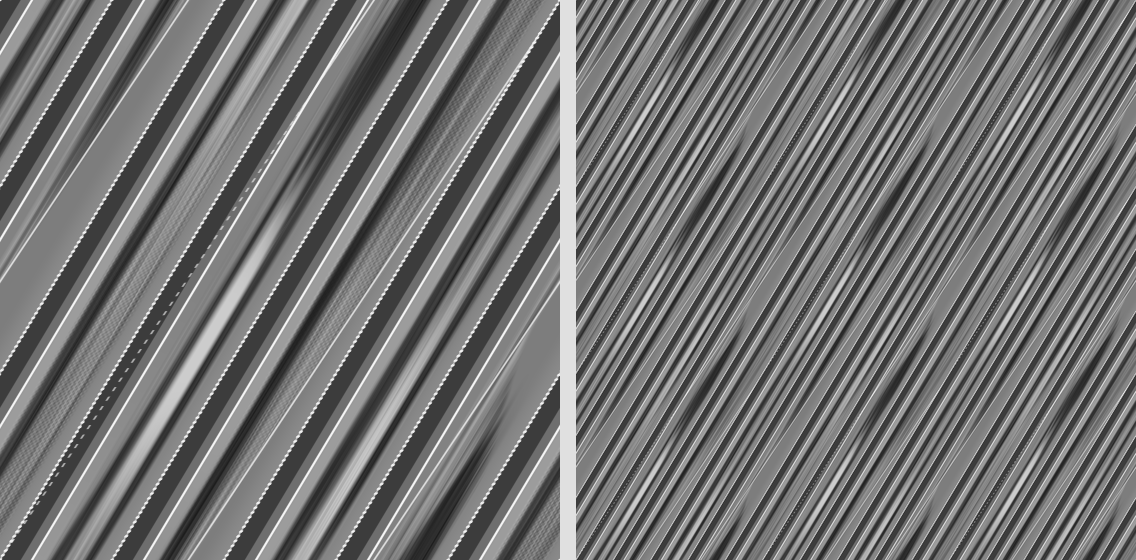
Left: one tile. Right: repeated 3 by 3.
A Shadertoy shader for this pattern:

```glsl
// Brushed grey diagonal bands with white edge lines, dark streaks and tapering glints.
const float TAU = 6.2831853;
const float LINE_HALF_WIDTH = 0.0115;  // in band widths
const float TEETH = 118.0;             // teeth per canvas height

float hash(vec2 p) {
    return fract(sin(dot(p, vec2(127.1, 311.7))) * 43758.5453);
}

// Value noise that wraps vertically after a whole number of cells
float wrappedNoise(vec2 p, float period) {
    vec2 cell = floor(p);
    vec2 t = fract(p);
    t = t * t * (3.0 - 2.0 * t);
    float y0 = mod(cell.y, period);
    float y1 = mod(cell.y + 1.0, period);
    float low = mix(hash(vec2(cell.x, y0)), hash(vec2(cell.x + 1.0, y0)), t.x);
    float high = mix(hash(vec2(cell.x, y1)), hash(vec2(cell.x + 1.0, y1)), t.x);
    return mix(low, high, t.y);
}

float band(float x, float start, float end, float soft) {
    return smoothstep(start - soft, start + soft, x)
         * (1.0 - smoothstep(end - soft, end + soft, x));
}

// Plateau on a loop of length one
float stretch(float along, float center, float inner, float outer) {
    float d = abs(fract(along - center + 0.5) - 0.5);
    return 1.0 - smoothstep(inner, outer, d);
}

float line(float d, float halfWidth, float aa) {
    return 1.0 - smoothstep(halfWidth - aa, halfWidth + aa, abs(d));
}

// Flat tones shared by every band
float bandTone(float across, float along, float aa) {
    float tone = 0.49 + 0.05 * smoothstep(0.75, 1.0, across);
    float sheen = stretch(along, 0.72, 0.25, 0.4);
    tone = mix(tone, 0.51 + 0.1 * sheen, band(across, 0.29, 0.43, 0.03));
    tone = mix(tone, 0.43, band(across, 0.17, 0.285, aa));
    return mix(tone, 0.235, band(across, -0.1, 0.185, aa));
}

// Dark flanks, fine streaks and the bright glint between them
float addStreaks(float tone, float across, float along, float rightEdge, float teeth) {
    float zone = band(across, 0.41, rightEdge, 0.035);
    float wobble = 2.0 * sin(TAU * along);
    float coarse = wrappedNoise(vec2(across * 30.0 + wobble, along * 14.0), 14.0);
    float fine = wrappedNoise(vec2(across * 75.0 + 2.0 * wobble, along * 24.0), 24.0);
    float grain = 0.6 * coarse + 0.4 * fine - 0.5;

    float calm = stretch(along, 0.11, 0.05, 0.13);
    tone += zone * grain * mix(0.42, 0.15, calm);
    float weave = teeth * cos(TAU * across * 24.0);
    tone += zone * weave * 0.055 * stretch(along, 0.6, 0.1, 0.22);

    float leftStart = 0.43 + 0.08 * stretch(along, 0.12, 0.03, 0.16);
    float leftDark = band(across, leftStart, 0.57, 0.035)
                   * (1.0 - stretch(along, 0.27, 0.03, 0.12));
    float rightDark = band(across, 0.75, 0.84, 0.03) * stretch(along, 0.01, 0.17, 0.27);
    float taper = stretch(along, 0.19, 0.0, 0.1);
    float wedge = band(across, 0.72 - 0.17 * taper, 0.72 + 0.13 * taper, 0.035)
                * smoothstep(0.0, 0.4, taper);
    float dark = max(max(leftDark * zone, rightDark), wedge);
    tone = mix(tone, 0.15 + 0.22 * (grain + 0.1), dark * 0.9);

    float glow = stretch(along, 0.1, 0.02, 0.1);
    float glintTone = 0.56 + 0.24 * glow + 0.14 * stretch(along, 0.82, 0.02, 0.1);
    float presence = stretch(along, 0.94, 0.16, 0.25);
    float glintWidth = 0.025 + 0.045 * presence;
    float glint = band(across, 0.675 - glintWidth, 0.675 + glintWidth, 0.03) * presence;
    return mix(tone, glintTone + 0.25 * grain * (1.0 - glow), glint);
}

void mainImage(out vec4 fragColor, in vec2 fragCoord) {
    vec2 uv = fragCoord / iResolution.xy;
    float aa = 0.75 * length(vec2(5.0, 3.0) / iResolution.xy);

    // Five repeats across and three down; "along" runs down one continuous strip
    float phase = 5.0 * uv.x - 3.0 * uv.y;
    float across = fract(phase);
    float along = fract(2.0 * uv.x - uv.y - 0.382 * across);
    float teeth = cos(TAU * TEETH * uv.y);

    // A slanted hairline limits the streaked zone
    float hairline = 1.65 * along;
    float rightEdge = mix(0.86, min(0.86, hairline), smoothstep(0.24, 0.3, along));

    float tone = bandTone(across, along, aa);
    tone = addStreaks(tone, across, along, rightEdge, teeth);

    // Hairline, broken into dots where it crosses the dark stripe
    float dots = smoothstep(-0.2, 0.6, cos(TAU * TEETH * 0.5 * uv.y));
    float hairAlpha = mix(0.65 * dots, 0.85, smoothstep(0.13, 0.2, along));
    tone = mix(tone, 0.93, hairAlpha * line(across - hairline, 0.009, aa));

    // Solid edge line and toothed edge line
    tone = mix(tone, 0.96, line(across - 0.286, LINE_HALF_WIDTH, aa));
    float edge = fract(phase + 0.5) - 0.5;
    float toothedWidth = LINE_HALF_WIDTH * (1.0 + 0.4 * teeth);
    float toothAlpha = 0.8 + 0.2 * teeth;
    tone = mix(tone, 0.96, toothAlpha * line(edge, toothedWidth, aa));

    fragColor = vec4(vec3(clamp(tone, 0.0, 1.0)), 1.0);
}
```
